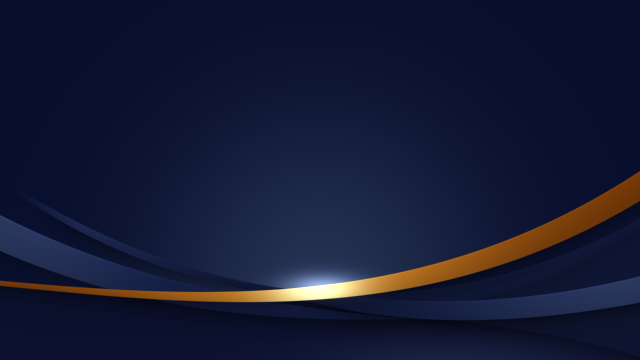
This background is drawn by a WebGL 2 fragment shader. Its source:

```glsl
#version 300 es
precision highp float;
// Navy backdrop with a soft rising glow, crossed by sweeping satin ribbons.
// Each ribbon is the area between two cubic curves, laid back to front with
// a soft shadow below it; a gold ribbon with a bright flash lies on top.

#define NAVY vec3(0.031, 0.058, 0.174)
#define HAZE vec3(0.115, 0.135, 0.142)
#define FLOOR vec3(0.042, 0.065, 0.180)
#define DEEP_BLUE vec3(0.070, 0.105, 0.245)
#define STEEL_BLUE vec3(0.165, 0.220, 0.375)
#define COPPER vec3(0.450, 0.215, 0.025)
#define AMBER vec3(0.780, 0.500, 0.140)
#define FLASH vec3(1.000, 0.960, 0.700)
#define FLASH_X 0.492
#define HAZE_FALLOFF 5.0
#define SHADOW_DEPTH 0.028

uniform vec2 u_resolution;
out vec4 outColor;

// Height of a cubic curve, coefficients from constant to cubic
float curve(vec4 k, float x) {
    return k.x + x * (k.y + x * (k.z + x * k.w));
}

// Soft-edged step, about one pixel wide
float edge(float d) {
    float w = 0.9 / u_resolution.y;
    return smoothstep(-w, w, d);
}

// Lay a ribbon over the scene, with a cast shadow and a thin lit upper rim
vec3 ribbon(vec3 scene, vec2 p, vec4 upper, vec4 lower, vec3 tint, float opacity, float shadow) {
    float top = curve(upper, p.x);
    float bottom = curve(lower, p.x);
    float present = smoothstep(0.0, 0.015, top - bottom) * opacity;
    float below = max(bottom - p.y, 0.0);
    float shade = exp(-below / SHADOW_DEPTH) * edge(bottom - p.y);
    scene *= 1.0 - shadow * present * shade;

    float cover = edge(top - p.y) * edge(p.y - bottom) * opacity;
    float across = clamp((p.y - bottom) / max(top - bottom, 0.002), 0.0, 1.0);
    vec3 satin = tint * (0.88 + 0.14 * across + 0.10 * smoothstep(0.9, 1.0, across));
    return mix(scene, satin, cover);
}

// Round falloff around a centre, stretched by scale
float glow(vec2 p, vec2 centre, vec2 scale) {
    vec2 q = (p - centre) * scale;
    return exp(-dot(q, q));
}

void main() {
    vec2 p = gl_FragCoord.xy / u_resolution;
    float x = p.x;
    vec4 goldTop = vec4(0.220, -0.1587, 0.0641, 0.3996);
    vec4 goldBottom = vec4(0.206, -0.1754, -0.0127, 0.4241);

    // Backdrop haze and the small cool flare behind the gold
    vec2 aspect = vec2(1.778, 1.0);
    vec3 color = NAVY + HAZE * glow(p, vec2(0.5, 0.22), aspect * sqrt(HAZE_FALLOFF));
    color += vec3(0.30, 0.36, 0.45) * glow(p, vec2(0.505, 0.205), vec2(17.0, 28.0));

    // Darker floor below the gold sweep, with a faint pool of light
    vec3 ground = FLOOR + vec3(0.065, 0.075, 0.085) * glow(p, vec2(0.70, -0.02), vec2(4.5, 11.0));
    color = mix(color, ground, edge(curve(goldBottom, x) - p.y));

    // Thin left ribbon, faded at its tip
    vec3 tint = mix(vec3(0.115, 0.160, 0.320), DEEP_BLUE * 0.85, smoothstep(0.10, 0.40, x));
    color = ribbon(color, p, vec4(0.505, -1.125, 0.955, 0.056),
                   vec4(0.495, -1.306, 1.70, -0.88), tint, smoothstep(0.01, 0.13, x), 0.35);

    // Thin right ribbon
    color = ribbon(color, p, vec4(0.7857, -2.009, 1.62, 0.0),
                   vec4(0.750, -1.940, 1.555, 0.0), DEEP_BLUE * 0.9,
                   0.8 * smoothstep(0.58, 0.70, x), 0.25);

    // Wide left ribbon, running on under the gold
    tint = mix(STEEL_BLUE, DEEP_BLUE * 1.1, smoothstep(0.0, 0.32, x));
    color = ribbon(color, p, vec4(0.403, -0.903, 0.962, -0.404),
                   vec4(0.303, -0.771, 0.938, -0.303), tint, 1.0, 0.30);

    // Wide right ribbon
    tint = mix(DEEP_BLUE, STEEL_BLUE, smoothstep(0.55, 1.0, x));
    color = ribbon(color, p, vec4(0.4915, -0.959, 0.70, 0.0),
                   vec4(0.687, -1.826, 1.7485, -0.45), tint,
                   smoothstep(0.45, 0.56, x), 0.50);

    // Gold ribbon with its flash
    float away = x - FLASH_X;
    vec3 gold = mix(COPPER, AMBER, exp(-13.0 * away * away));
    gold = mix(gold, FLASH * 1.05, exp(-170.0 * away * away));
    color = ribbon(color, p, goldTop, goldBottom, gold, 1.0, 0.40);

    // Light spilling over the flash
    color += vec3(0.22, 0.22, 0.20) * glow(p, vec2(0.505, 0.198), vec2(20.0, 38.0));
    outColor = vec4(min(color, 1.0), 1.0);
}
```
